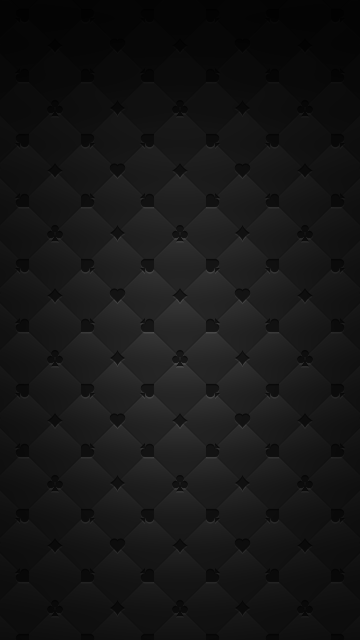
This pattern is drawn by a Shadertoy shader. Its source:

```glsl
// Dark quilted padding with card suits pressed into every seam crossing, under a soft glow.

const float STEP = 0.0868;                   // half a quilt diagonal, in canvas widths
const vec2  ORIGIN = vec2(0.0, -0.1053);     // a club, measured from the canvas centre
const vec2  GLOW_CENTER = vec2(0.0, -0.07);
const vec2  GLOW_SQUEEZE = vec2(1.6, 1.0);
const float GLOW_FALLOFF = 2.5;
const float GLOW_LEVEL = 0.12;
const float FLOOR_LEVEL = 0.05;
const float TOP_FADE = 0.3;                  // brightness left at the top edge
const float PAD_DARK = 0.87;                 // lower part of a pad
const float PAD_LIGHT = 1.27;                // upper tip of a pad
const float SEAM_WIDTH = 0.03;
const float SEAM_SHADOW = 0.13;
const float SEAM_LIGHT = 0.10;
const float HEART_SIZE = 0.41;
const float SPADE_SIZE = 0.40;
const float DIAMOND_SIZE = 0.235;
const float LOBE_RADIUS = 0.12;
const float LIP = 0.05;                      // depth of the pressed rim
const float LIP_LIGHT = 1.4;
const float SUIT_SHADE = 0.52;
const float RIM_SHADE = 0.30;
const float DIAG = 0.70710678;

// Heart with its tip at the origin, lobes upward.
float heart(vec2 p) {
    p.x = abs(p.x);
    if (p.x + p.y > 1.0) return length(p - vec2(0.25, 0.75)) - 0.5 * DIAG;
    vec2 toNotch = p - vec2(0.0, 1.0);
    vec2 toSide = p - 0.5 * max(p.x + p.y, 0.0);
    return sqrt(min(dot(toNotch, toNotch), dot(toSide, toSide))) * sign(p.x - p.y);
}

// Foot that flares from top down to base.
float stem(vec2 p, float top, float base) {
    float t = clamp((top - p.y) / (top - base), 0.0, 1.0);
    return max(abs(p.x) - 0.02 - 0.1 * t * t * t, max(p.y - top, base - p.y));
}

// Diamond with slightly hollow sides.
float diamond(vec2 p) {
    const float bend = 0.6;
    p = abs(p);
    float hollow = length(vec2(DIAMOND_SIZE - bend, bend)) - length(p - bend);
    return max((p.x + p.y - DIAMOND_SIZE) * DIAG, hollow);
}

float club(vec2 p) {
    float top = length(p - vec2(0.0, 0.135));
    float side = length(vec2(abs(p.x) - 0.13, p.y + 0.05));
    return min(min(top, side) - LOBE_RADIUS, stem(p, 0.05, -0.26));
}

float spade(vec2 p) {
    float leaf = heart(vec2(p.x, 0.24 - p.y) / SPADE_SIZE) * SPADE_SIZE;
    return min(leaf, stem(p, -0.08, -0.28));
}

// All suits, repeating every four steps; spades point at the clubs.
float suits(vec2 q) {
    vec2 tile = q - 4.0 * round(q / 4.0);
    vec2 fold = abs(tile);
    vec2 s = fold - 1.0;
    float d = min(club(tile), spade(vec2(s.x - s.y, -s.x - s.y) * DIAG));
    d = min(d, min(diamond(fold - vec2(2.0, 0.0)), diamond(fold - vec2(0.0, 2.0))));
    vec2 h = mod(q, 4.0) - 2.0 + vec2(0.0, 0.23);
    return min(d, heart(h / HEART_SIZE) * HEART_SIZE);
}

// Pad shading with a shadow and a highlight along the seams.
float quilt(vec2 q, float px) {
    vec2 f = fract(vec2(q.x + q.y, q.x - q.y) * 0.5);
    float upper = min(1.0 - f.x, f.y) / DIAG;
    float lower = min(f.x, 1.0 - f.y) / DIAG;
    float tone = mix(PAD_DARK, PAD_LIGHT, smoothstep(-0.35, 1.0, f.x - f.y));
    tone += SEAM_LIGHT * (1.0 - smoothstep(SEAM_WIDTH - px, SEAM_WIDTH + px, upper));
    tone -= SEAM_SHADOW * (1.0 - smoothstep(SEAM_WIDTH - px, SEAM_WIDTH + px, lower));
    return mix(0.95, tone, smoothstep(0.0, 0.7 * px, min(upper, lower)));
}

// Large glow, fading towards the top.
float glow(vec2 p) {
    vec2 g = (p - GLOW_CENTER) * GLOW_SQUEEZE;
    float level = FLOOR_LEVEL + GLOW_LEVEL * exp(-GLOW_FALLOFF * dot(g, g));
    return level * mix(1.0, TOP_FADE, smoothstep(0.4, 0.88, p.y));
}

void mainImage(out vec4 fragColor, in vec2 fragCoord) {
    vec2 p = (fragCoord - 0.5 * iResolution.xy) / iResolution.x;
    vec2 q = (p - ORIGIN) / STEP;
    float px = 1.0 / (iResolution.x * STEP);

    // Pressed suits: dark upper rim inside, bright lower rim outside.
    float inside = 1.0 - smoothstep(-0.6 * px, 0.6 * px, suits(q));
    float shifted = 1.0 - smoothstep(-0.6 * px, 0.6 * px, suits(q + vec2(0.0, LIP)));
    float pad = quilt(q, px) * mix(1.0, LIP_LIGHT, shifted);
    float pressed = mix(RIM_SHADE, SUIT_SHADE, shifted);

    fragColor = vec4(vec3(glow(p) * mix(pad, pressed, inside)), 1.0);
}
```
